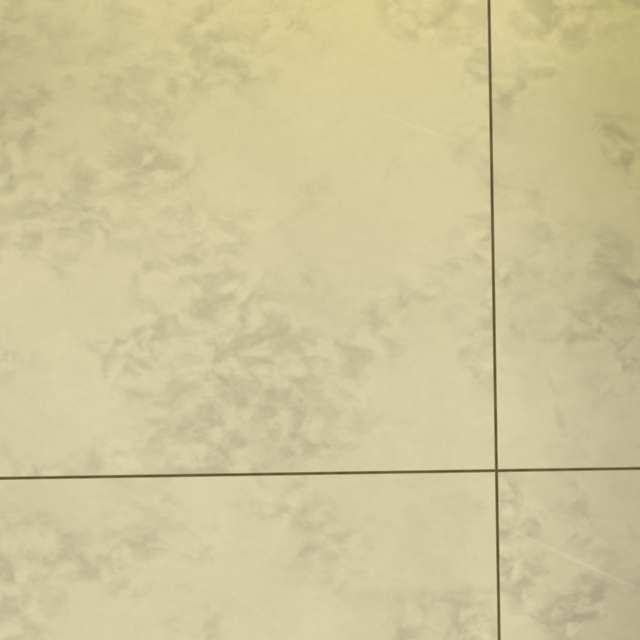
Give the GLSL for this texture, as a Shadertoy shader.

```glsl
// Large cream stone tiles with thin dark joints, seen slightly askew.
// A skewed grid gives the joints; layered value noise gives the clouds and
// smudges; smooth gradients add a warm glow on top and shade at the sides.
#define TILE_SIZE 1.0
#define JOINT_ORIGIN vec2(0.780, 0.2526)
#define JOINT_SKEW vec2(0.0160, 0.0155)
#define JOINT_WIDTH 0.0042
#define JOINT_SOFTNESS 0.0034
#define CLOUD_DEPTH 0.07
#define SMUDGE_DEPTH 0.085
#define FLECK_DEPTH 0.045
#define GRAIN_DEPTH 0.014
#define STONE vec3(0.823, 0.786, 0.640)
#define WARM_STONE vec3(0.836, 0.787, 0.588)
#define JOINT_COLOR vec3(0.33, 0.28, 0.16)

float hash(vec2 p) {
    vec3 q = fract(p.xyx * vec3(0.1031, 0.1030, 0.0973));
    q += dot(q, q.yzx + 33.33);
    return fract((q.x + q.y) * q.z);
}

float noise(vec2 p) {
    vec2 i = floor(p), f = fract(p);
    f = f * f * (3.0 - 2.0 * f);
    return mix(mix(hash(i), hash(i + vec2(1, 0)), f.x),
               mix(hash(i + vec2(0, 1)), hash(i + vec2(1, 1)), f.x), f.y);
}

float fbm(vec2 p) {
    float sum = 0.0, amplitude = 0.5;
    for (int i = 0; i < 5; i++) {
        sum += amplitude * noise(p);
        p = mat2(1.6, 1.2, -1.2, 1.6) * p + 17.3;
        amplitude *= 0.5;
    }
    return sum;
}

// Faint pale vein between two points, fading at both ends
float vein(vec2 p, vec2 a, vec2 b) {
    vec2 ab = b - a;
    float t = clamp(dot(p - a, ab) / dot(ab, ab), 0.0, 1.0);
    float d = length(p - a - ab * t) + 0.003 * (noise(p * 45.0) - 0.5);
    return (1.0 - smoothstep(0.0005, 0.0035, d)) * sin(3.1416 * t);
}

// Cloudy stone brightness, different in every tile
float stoneTone(vec2 p, vec2 tile) {
    vec2 q = p + 7.0 * tile + 60.0;
    vec2 drift = vec2(fbm(q * 16.0), fbm(q * 16.0 + 9.0)) - 0.48;
    float clouds = fbm(q * 6.0 + drift) - 0.48;
    float patches = smoothstep(0.36, 0.74, fbm(q * 9.0 + 31.0 + drift));
    float flecks = fbm(q * vec2(48.0, 62.0) + 2.0 * drift);
    float smudges = patches * smoothstep(0.25, 0.75, flecks);
    float grain = noise(q * 190.0) - 0.5;
    float wear = 1.0 + 0.35 * step(0.0, tile.x);
    return 1.015 - wear * (CLOUD_DEPTH * clouds + SMUDGE_DEPTH * smudges)
         - FLECK_DEPTH * (0.4 + patches) * (flecks - 0.48) + GRAIN_DEPTH * grain;
}

void mainImage(out vec4 fragColor, in vec2 fragCoord) {
    vec2 uv = fragCoord / iResolution.xy;
    float pixel = 1.0 / min(iResolution.x, iResolution.y);

    // Skewed tile grid
    vec2 grid = (uv - JOINT_ORIGIN + vec2(JOINT_SKEW.x, -JOINT_SKEW.y) * uv.yx) / TILE_SIZE;
    vec2 tile = floor(grid);
    vec2 jointDist = abs(fract(grid + 0.5) - 0.5) * TILE_SIZE;

    // Stone, warmer toward the top
    float warmth = smoothstep(0.30, 1.05, uv.y);
    vec3 color = mix(STONE, WARM_STONE, warmth) * stoneTone(uv, tile);

    // Glow from above, shade at the right edge and upper left
    vec2 glow = (uv - vec2(0.55, 1.03)) / vec2(0.24, 0.13);
    color += vec3(0.030, 0.025, -0.010) * exp(-dot(glow, glow));
    float rightShade = smoothstep(0.74, 1.06, uv.x);
    vec2 corner = (uv - vec2(-0.04, 0.90)) / vec2(0.20, 0.18);
    color *= 1.0 - 0.13 * rightShade - 0.10 * exp(-dot(corner, corner));
    color.b *= 1.0 - 0.12 * rightShade * warmth;

    // Pale diagonal veins
    float veins = vein(uv, vec2(0.760, 0.190), vec2(1.060, 0.050))
                + 0.5 * vein(uv, vec2(0.560, 0.835), vec2(0.775, 0.757))
                + 0.3 * vein(uv, vec2(0.310, 0.115), vec2(0.450, 0.010));
    color += 0.032 * veins;

    // Dark joints with soft edges
    float edge = max(JOINT_SOFTNESS, pixel);
    vec2 line = 1.0 - smoothstep(vec2(0.5 * JOINT_WIDTH - 0.5 * edge),
                                 vec2(0.5 * JOINT_WIDTH + 0.5 * edge), jointDist);
    float unevenness = 0.84 + 0.12 * noise(uv * 60.0);
    color = mix(color, JOINT_COLOR, max(line.x, line.y) * unevenness);

    fragColor = vec4(clamp(color, 0.0, 1.0), 1.0);
}
```
